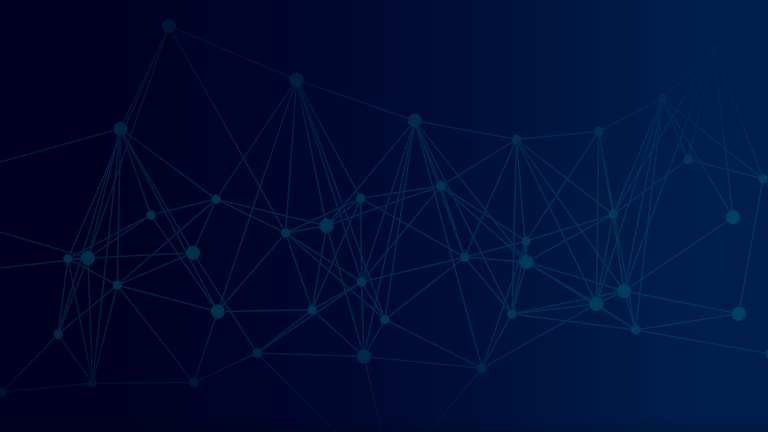
This background is drawn by a WebGL 1 fragment shader. Its source:

```glsl
precision highp float;
// Dim teal network of linked nodes over a navy gradient that brightens to the right.

uniform vec2 u_resolution;

// Lengths are in canvas units: the canvas is HEIGHT tall, with y pointing down.
const float HEIGHT = 432.0;
const float WIDTH = 768.0;
const int NODE_COUNT = 42;
const float HUB_RADIUS = 7.0;
const float DOT_RADIUS = 4.6;
const float LINE_HALF_WIDTH = 0.75;
const float LINE_STRENGTH = 0.72;
const float TOP_REACH = 260.0;   // longest link from the top row
const float REACH = 138.0;       // longest link elsewhere
const float COLUMN_REACH = 118.0;
const float LINK_CHANCE = 0.74;
const vec3 NAVY_LEFT = vec3(0.0, 0.004, 0.13);
const vec3 NAVY_MIDDLE = vec3(0.0, 0.035, 0.19);
const vec3 NAVY_RIGHT = vec3(0.0, 0.115, 0.295);
const vec3 TEAL_LEFT = vec3(0.0, 0.165, 0.27);
const vec3 TEAL_RIGHT = vec3(0.0, 0.25, 0.40);

float bump(float x) { return exp(-x * x); }

float hash(vec2 v) { return fract(sin(dot(v, vec2(12.99, 78.23))) * 4375.85); }

float segmentDistance(vec2 p, vec2 a, vec2 b) {
  vec2 ab = b - a;
  return length(p - a - ab * clamp(dot(p - a, ab) / dot(ab, ab), 0.0, 1.0));
}

float coverage(float signedDistance, float pixel) {
  return clamp(0.5 - signedDistance / pixel, 0.0, 1.0);
}

// Five wavy rows of nodes: x, y, hub flag, row.
vec4 nodeAt(float n) {
  if (n < 8.0) {                       // top arch
    float arch = abs(sin(0.49 * (n - 1.0)));
    float y = 26.0 + 114.0 * arch + 49.0 * max(1.0 - n, 0.0);
    return vec4(81.0 + 88.0 * n + 84.0 * arch, y, step(n, 3.5), 0.0);
  }
  if (n < 18.0) {                      // upper middle wave
    float i = n - 8.0;
    float y = 230.0 - 5.0 * i + 28.0 * cos(2.0 * i) + 3.0 * i * sin(i - 4.7);
    return vec4(88.0 + 75.0 * i - 28.0 * max(sin(0.45 * i), 0.0), y, step(i, 0.5), 1.0);
  }
  if (n < 27.0) {                      // lower middle wave
    float i = n - 18.0;
    float x = 48.0 + 84.0 * i + 20.0 * cos(2.4 * i) - 26.0 * bump(i - 5.5);
    float hub = max(step(5.5, i), step(abs(i - 2.0), 0.5));
    return vec4(x, 285.0 + 30.0 * cos(1.08 * (i - 2.45)), hub, 2.0);
  }
  if (n < 36.0) {                      // bottom zigzag
    float i = n - 27.0;
    float zigzag = i * (5.5 * (mod(i, 3.0) - 1.0) - 2.5);
    float y = 392.0 - 7.0 * i + 0.75 * zigzag;
    return vec4(2.0 + 93.0 * i + zigzag, y, step(abs(i - 4.0), 0.5), 3.0);
  }
  float i = n - 36.0;                  // wide wave through the centre
  float x = 58.0 + 135.0 * i - 78.0 * bump(2.0 * (i - 3.0));
  return vec4(x, 275.0 + 60.0 * cos(1.8 * i + 0.15), step(0.5, mod(i, 3.0)), 4.0);
}

bool linked(vec4 a, vec4 b, vec2 ids) {
  bool sameRow = a.w == b.w;
  bool neighbours = ids.y - ids.x < 1.5;
  if (sameRow && neighbours && a.w < 3.5) return true;
  vec2 gap = abs(a.xy - b.xy);
  float reach = a.w < 0.5 ? TOP_REACH : REACH;
  return gap.x < COLUMN_REACH && length(gap) < reach && hash(ids) < LINK_CHANCE;
}

void main() {
  float pixel = HEIGHT / u_resolution.y;
  vec2 p = vec2(gl_FragCoord.x, u_resolution.y - gl_FragCoord.y) * pixel;
  vec2 uv = p / vec2(WIDTH, HEIGHT);

  // Background
  vec3 color = mix(NAVY_LEFT, NAVY_MIDDLE, smoothstep(0.1, 0.55, uv.x));
  color = mix(color, NAVY_RIGHT, smoothstep(0.42, 0.95, uv.x));
  color *= 1.0 - 0.15 * smoothstep(0.96, 1.0, uv.y);

  // Node discs
  vec4 nodes[NODE_COUNT];
  float discs = 1e4;
  for (int i = 0; i < NODE_COUNT; i++) {
    nodes[i] = nodeAt(float(i));
    discs = min(discs, length(p - nodes[i].xy) - mix(DOT_RADIUS, HUB_RADIUS, nodes[i].z));
  }

  // Links between nodes
  float lines = 1e4;
  for (int i = 0; i < NODE_COUNT; i++) {
    for (int j = 1; j < NODE_COUNT; j++) {
      if (j <= i) continue;
      if (linked(nodes[i], nodes[j], vec2(float(i), float(j))))
        lines = min(lines, segmentDistance(p, nodes[i].xy, nodes[j].xy));
    }
  }

  // Links that leave through the left and bottom edges
  for (int k = 0; k < 3; k++) {
    float f = float(k);
    vec2 start = k == 0 ? nodes[0].xy : nodes[8].xy;
    vec2 leftExit = vec2(0.0, k == 0 ? 162.0 : 196.0 + 36.0 * f);
    lines = min(lines, segmentDistance(p, start, leftExit));
    lines = min(lines, segmentDistance(p, nodeAt(30.0 + f).xy, vec2(335.0 + 47.0 * f, HEIGHT)));
  }

  // Ink fades toward the top, the bottom and the upper right corner
  float fade = mix(0.4, 1.0, smoothstep(0.05, 0.5, uv.y));
  fade *= 1.0 - 0.8 * smoothstep(0.7, 1.0, uv.y);
  fade *= 1.0 - 0.65 * smoothstep(0.65, 0.95, uv.x) * (1.0 - smoothstep(0.1, 0.5, uv.y));
  float ink = max(coverage(discs, pixel), LINE_STRENGTH * coverage(lines - LINE_HALF_WIDTH, pixel));
  color = mix(color, mix(TEAL_LEFT, TEAL_RIGHT, uv.x), ink * fade);
  gl_FragColor = vec4(color, 1.0);
}
```
